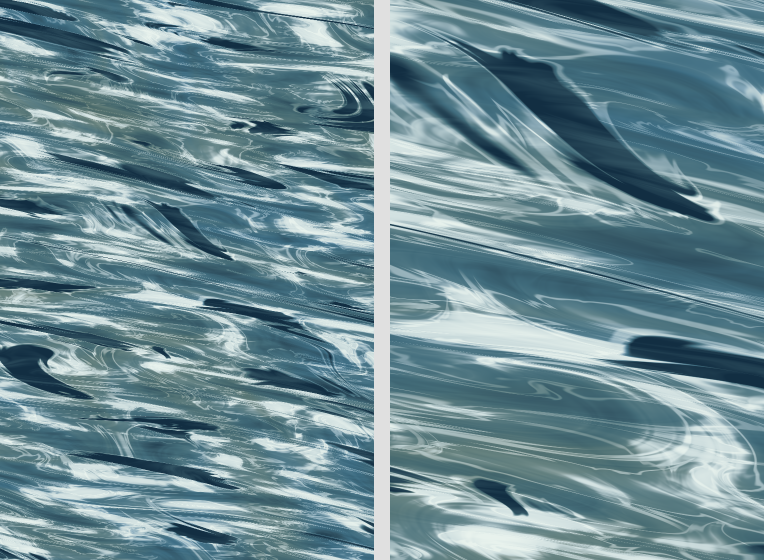
Left: the whole. Right: its middle third, enlarged.
Write a WebGL 1 fragment shader that draws this texture.

```glsl
precision highp float;
uniform vec2 u_resolution;

#define SLOPE 0.17
#define SWELL_FREQ vec2(12.0, 76.0)
#define RIPPLE_FREQ vec2(17.0, 125.0)
#define STREAK_FREQ vec2(8.5, 62.0)
#define PATCH_FREQ vec2(6.0, 15.0)
#define WARP 1.1
#define BASE_LEVEL 1.55
#define GLINT_GAIN 2.6
#define LINE_GAIN 2.1
#define LINE_WIDTH 0.15
#define STREAK_START 0.78

// Layered sines, bent by each other and turned at every octave
float waves(vec2 p, float seed) {
  mat2 turn = mat2(0.8, 0.6, -0.6, 0.8);
  float sum = 0.0;
  float amp = 1.0;
  p += seed * vec2(3.7, 5.3);
  for (int i = 0; i < 5; i++) {
    p = turn * p;
    p += WARP * sin(p.yx * 0.73 + seed + vec2(1.7, 4.1));
    p += 0.5 * WARP * sin(p.yx * 1.37 + vec2(2.9, 0.6));
    sum += amp * sin(p.x) * sin(p.y + seed);
    p *= 1.7;
    amp *= 0.58;
  }
  return sum;
}

// Thin bright band around one height of a field
float contour(float field, float height, float width) {
  return 1.0 - smoothstep(0.2 * width, width, abs(field - height));
}

// Water colours from shadow to glare, one step per level
vec3 waterColor(float level) {
  vec3 c = mix(vec3(0.07, 0.18, 0.26), vec3(0.19, 0.32, 0.38), clamp(level + 1.0, 0.0, 1.0));
  c = mix(c, vec3(0.26, 0.42, 0.47), clamp(level, 0.0, 1.0));
  c = mix(c, vec3(0.37, 0.51, 0.54), clamp(level - 1.0, 0.0, 1.0));
  c = mix(c, vec3(0.52, 0.63, 0.66), clamp(level - 2.0, 0.0, 1.0));
  c = mix(c, vec3(0.67, 0.76, 0.78), clamp(level - 3.0, 0.0, 1.0));
  c = mix(c, vec3(0.82, 0.88, 0.88), clamp(level - 4.0, 0.0, 1.0));
  return mix(c, vec3(0.91, 0.95, 0.93), clamp(level - 5.0, 0.0, 1.0));
}

vec3 water(vec2 uv) {
  // Crests fall to the right along a gently bent slope
  vec2 p = uv;
  p.y += SLOPE * uv.x + 0.009 * sin(9.0 * uv.x + 5.0 * uv.y);

  float area = waves(p * PATCH_FREQ, 1.3);
  float swell = waves(p * SWELL_FREQ, 2.1);
  float ripple = waves(p * RIPPLE_FREQ, 4.6);
  float streak = waves((p + vec2(0.0, 0.05 * uv.x)) * STREAK_FREQ, 7.4);

  // Body tone and broad sky reflections
  float level = BASE_LEVEL + 0.8 * swell + 0.45 * ripple;
  float glint = smoothstep(0.15, 0.72, 0.6 * swell + 0.55 * ripple + 0.2 * area);
  level += GLINT_GAIN * glint;

  // Fine bright outlines of the wavelets
  float outline = max(contour(swell, 0.12, LINE_WIDTH), 0.7 * contour(ripple, 0.5, LINE_WIDTH));
  level += LINE_GAIN * outline * (1.0 - 0.5 * glint);

  // Dark troughs with a light rim
  float rim = contour(streak, STREAK_START - 0.12, 0.13);
  float trough = smoothstep(STREAK_START, STREAK_START + 0.16, streak);
  level += 1.8 * rim * (1.0 - glint);
  level = mix(level, -0.7 + 0.6 * ripple, trough);

  // Blue and green drift, strongest in the middle tones
  vec3 color = waterColor(level);
  float midtone = smoothstep(-0.5, 1.5, level) * (1.0 - smoothstep(3.0, 5.0, level));
  return color + midtone * area * vec3(-0.025, 0.0, 0.035);
}

void main() {
  // Four samples per pixel smooth the edges
  vec3 color = vec3(0.0);
  for (int j = 0; j < 2; j++) {
    for (int i = 0; i < 2; i++) {
      vec2 offset = 0.5 * vec2(float(i), float(j)) - 0.25;
      color += water((gl_FragCoord.xy + offset) / u_resolution.y);
    }
  }
  gl_FragColor = vec4(color * 0.25, 1.0);
}
```
